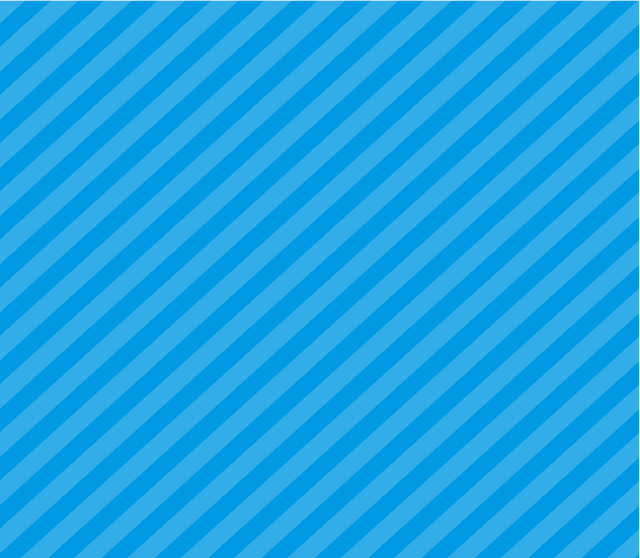
This pattern is drawn by a WebGL 1 fragment shader. Its source:

```glsl
precision highp float;
// Even diagonal stripes in two blues, rising to the right, with a hairline pale edge.

uniform vec2 u_resolution;

const vec3 LIGHT_BLUE = vec3(0.20, 0.68, 0.91);
const vec3 DEEP_BLUE = vec3(0.00, 0.60, 0.89);
const vec3 EDGE_WHITE = vec3(1.0);

const float STRIPES_ACROSS = 12.0;    // repeats along the top edge
const float SLANT = 1.107;            // sideways shift per unit of height
const float LIGHT_SHARE = 0.515;      // light part of each repeat
const float START_PHASE = 0.031;      // offset at the upper left corner
const float EDGE_SOFTNESS = 0.8;      // stripe smoothing, in pixels
const float TOP_LINE_WIDTH = 0.00105; // white lines, in canvas widths
const float RIGHT_LINE_WIDTH = 0.0016;

// Coverage of the light band, centred on half its share of each repeat.
float stripeCoverage(float phase, float blur) {
  float fromCentre = abs(fract(phase - 0.5 * LIGHT_SHARE + 0.5) - 0.5);
  return clamp((0.5 * LIGHT_SHARE - fromCentre) / blur + 0.5, 0.0, 1.0);
}

// Coverage of a thin line lying along one side of the canvas.
float lineCoverage(float fromSide, float width, float pixel) {
  return clamp((width - fromSide) / pixel + 0.5, 0.0, 1.0);
}

void main() {
  // Both axes in canvas widths, with depth measured down from the top.
  float pixel = 1.0 / u_resolution.x;
  float across = gl_FragCoord.x * pixel;
  float depth = (u_resolution.y - gl_FragCoord.y) * pixel;

  // Slanted stripes with crisp, lightly smoothed edges.
  float phase = (across + SLANT * depth) * STRIPES_ACROSS + START_PHASE;
  float blur = EDGE_SOFTNESS * STRIPES_ACROSS * length(vec2(1.0, SLANT)) * pixel;
  vec3 color = mix(DEEP_BLUE, LIGHT_BLUE, stripeCoverage(phase, blur));

  // White hairlines on the top and right sides.
  float topLine = lineCoverage(depth, TOP_LINE_WIDTH, pixel);
  float rightLine = lineCoverage(1.0 - across, RIGHT_LINE_WIDTH, pixel);
  color = mix(color, EDGE_WHITE, max(topLine, rightLine));

  gl_FragColor = vec4(color, 1.0);
}
```
